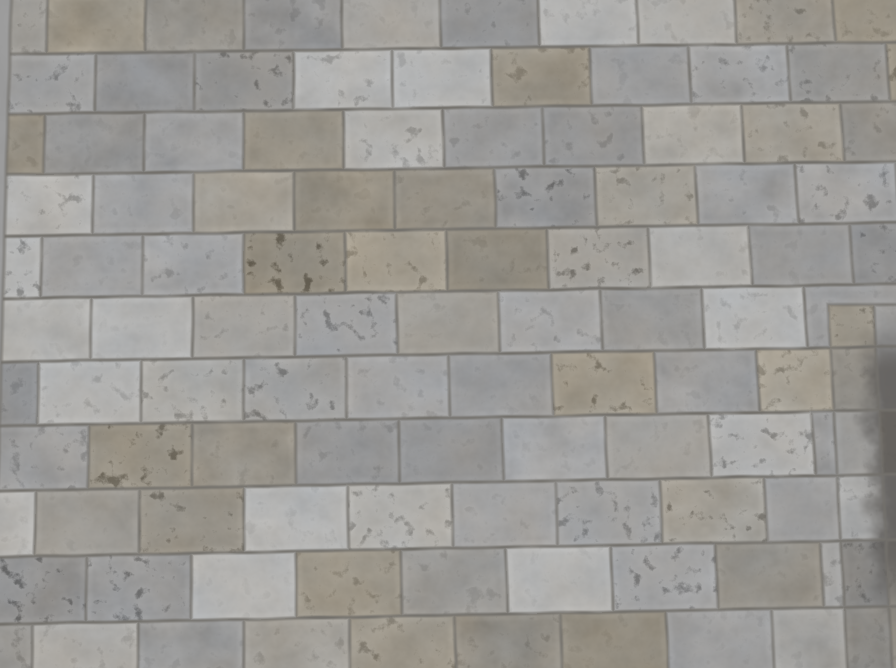
Reproduce this texture procedurally as a Shadertoy shader.

```glsl
// Worn stone paving in running bond: staggered rows that grow slightly toward
// the bottom, with per-slab tints, gradient-noise mottling and pits, soft dark
// joints, a plain left margin and a stained column at the lower right.

#define ROW_CURVE   vec3(0.18, 11.4, -0.8)    // row number as a quadratic of depth
#define SLAB_WIDTH  vec2(0.1466, 0.00113)     // width at top, growth per row
#define BOND_X      0.365                     // joint shared by the even rows
#define JOINT_WIDTH 0.0052
#define JOINT_COLOR vec3(0.45, 0.44, 0.42)
#define COOL_COLOR  vec3(0.605, 0.605, 0.605)
#define WARM_COLOR  vec3(0.605, 0.58, 0.53)
#define PALE_COLOR  vec3(0.70, 0.70, 0.695)
#define STAIN_COLOR vec3(0.37, 0.36, 0.35)
#define MOTTLE      0.13
#define PITTING     0.20
#define SIDE_TOP    0.456                     // depth where the side column starts

vec3 hash3(vec2 p) {
    vec3 q = fract(p.xyx * vec3(0.1031, 0.1030, 0.0973));
    q += dot(q, q.yxz + 33.33);
    return fract((q.xxy + q.yzz) * q.zyx);
}

float gradientDot(vec2 cell, vec2 offset) {
    return dot(hash3(cell).xy * 2.0 - 1.0, offset);
}

float gradientNoise(vec2 p) {
    vec2 i = floor(p), f = p - i;
    vec2 u = f * f * f * (f * (f * 6.0 - 15.0) + 10.0);
    vec2 e = vec2(0.0, 1.0);
    return mix(mix(gradientDot(i, f), gradientDot(i + e.yx, f - e.yx), u.x),
               mix(gradientDot(i + e, f - e), gradientDot(i + 1.0, f - 1.0), u.x), u.y);
}

float fbm(vec2 p) {
    float sum = 0.0, amplitude = 0.5;
    for (int k = 0; k < 4; k++) {
        sum += amplitude * gradientNoise(p);
        p = mat2(1.6, 1.2, -1.2, 1.6) * p + 17.3;
        amplitude *= 0.5;
    }
    return sum;
}

// Distance from x to the nearest whole number.
float toInteger(float x) {
    return abs(x - round(x));
}

// Stone face: tint, brightness, clouding and pits chosen by the slab id.
vec3 slabColor(vec2 id, vec2 p) {
    vec3 tint = hash3(id + 37.0);
    vec3 wear = hash3(id + 91.0);
    vec2 q = p + tint.xy * 40.0 + 50.0;

    vec3 color = mix(COOL_COLOR, WARM_COLOR, smoothstep(0.25, 0.95, tint.y));
    color += (tint.x - 0.5) * 0.08;
    color = mix(color, PALE_COLOR, smoothstep(0.68, 0.92, tint.z));

    float cloud = fbm(q * vec2(13.0, 17.0));
    float grain = fbm(q * 48.0);
    float pits = smoothstep(0.07, 0.30, grain + 0.35 * cloud);
    color += MOTTLE * (0.6 + 0.6 * wear.x) * cloud + 0.05 * grain;
    color += vec3(0.03, 0.0, -0.04) * fbm(q * 9.0 + 7.0);
    return color - PITTING * (0.2 + 0.8 * wear.y * wear.y) * pits;
}

void mainImage(out vec4 fragColor, in vec2 fragCoord) {
    vec2 p = fragCoord / iResolution.y;
    float pixel = 1.0 / iResolution.y;
    float depth = 1.0 - p.y;
    vec2 wobble = 0.0018 * vec2(gradientNoise(p * 14.0 + 60.0),
                                gradientNoise(p * 14.0 + 90.0));
    float x = p.x + wobble.x;

    // Rows, tilted a little and stretched with depth.
    float t = depth + (0.013 + 0.008 * depth) * (x - 0.669) + wobble.y;
    float row = ROW_CURVE.x + t * (ROW_CURVE.y + t * ROW_CURVE.z);
    float rowHeight = 1.0 / (ROW_CURVE.y + 2.0 * t * ROW_CURVE.z);
    vec2 id = vec2(0.0, floor(row));

    // Columns, shifted by half a slab on odd rows.
    float width = SLAB_WIDTH.x + SLAB_WIDTH.y * row;
    float column = (x - BOND_X) / width + 0.5 * mod(id.y, 2.0);
    id.x = floor(column);
    float rowJoint = toInteger(row) * rowHeight;
    float columnJoint = toInteger(column) * width;

    // Narrow side column replaces the bond at the lower right.
    float sideX = x - (1.240 + 0.052 * (depth - SIDE_TOP));
    float sideEdge = min(sideX, depth - SIDE_TOP);
    float side = smoothstep(-pixel, pixel, sideEdge);
    if (sideEdge > 0.0) {
        id.x = 40.0 + floor(sideX / 0.068);
        columnJoint = abs(sideX - 0.068);
    }
    columnJoint = min(columnJoint, abs(sideEdge));

    // Slab faces with a faint worn rim beside the joints.
    vec3 color = slabColor(id, p);
    float nearest = min(rowJoint, columnJoint);
    color += 0.018 * (1.0 - smoothstep(0.006, 0.013, nearest));

    // Damp stain in the side column.
    float stain = smoothstep(0.035, 0.075, sideX + 0.06 * fbm(p * 16.0 + 30.0));
    stain *= smoothstep(0.48, 0.56, depth) * (1.0 - smoothstep(0.82, 0.95, depth));
    color = mix(color, color * 0.93, side);
    color = mix(color, STAIN_COLOR, 0.85 * side * stain);

    // Joints: soft grooves, the upright ones slightly fainter.
    float soft = max(pixel, 0.4 * JOINT_WIDTH);
    vec2 groove = 1.0 - smoothstep(vec2(0.0), vec2(0.5 * JOINT_WIDTH + soft),
                                   vec2(rowJoint, columnJoint));
    float fade = 0.85 + 0.5 * gradientNoise(p * 22.0 + 11.0);
    float joint = clamp(max(groove.x, 0.82 * groove.y) * fade, 0.0, 1.0);
    color = mix(color, JOINT_COLOR, joint);

    // Plain margin along the left, behind a thin upright joint.
    float margin = x - (0.017 - 0.028 * depth);
    vec3 marginColor = COOL_COLOR + 0.05 * fbm(p * 12.0 + 70.0);
    color = mix(marginColor, color, smoothstep(-pixel, pixel, margin));
    color = mix(color, JOINT_COLOR, 0.6 * (1.0 - smoothstep(0.0, JOINT_WIDTH, abs(margin))));

    fragColor = vec4(clamp(color, 0.0, 1.0), 1.0);
}
```
